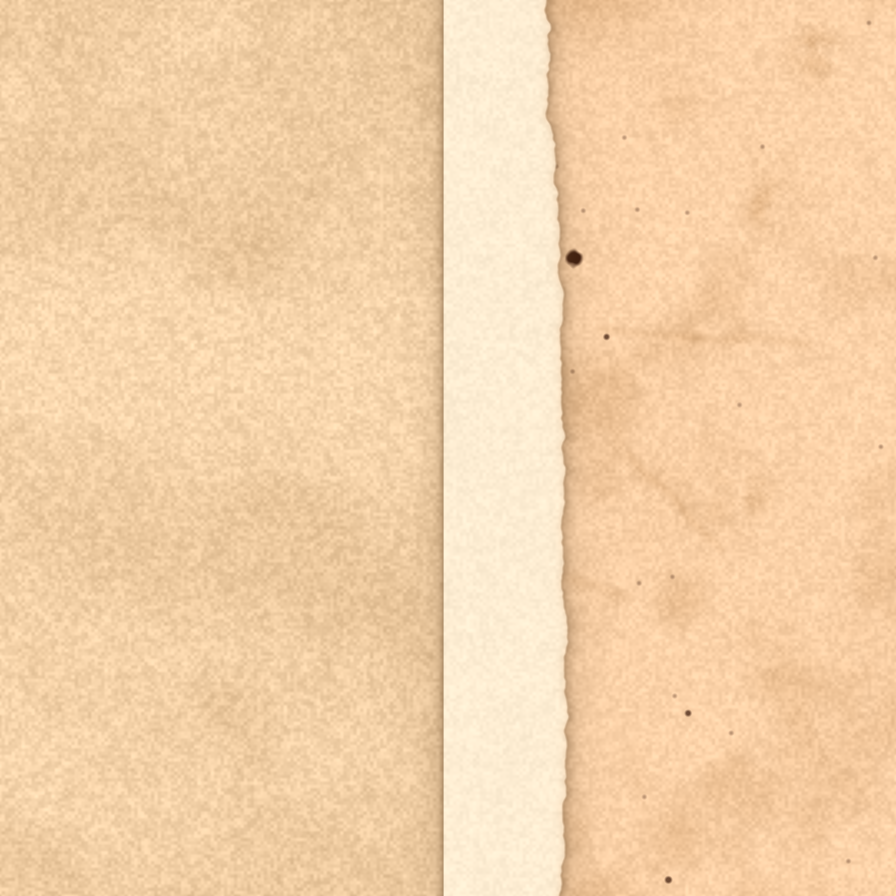
Reproduce this texture procedurally as a WebGL 1 fragment shader.

```glsl
precision highp float;
// Aged paper sheets: a pale strip with one straight and one torn edge between two tan panels.

uniform vec2 u_resolution;

const vec3 LEFT_LIGHT = vec3(0.985, 0.855, 0.695);
const vec3 LEFT_DARK = vec3(0.885, 0.740, 0.565);
const vec3 RIGHT_LIGHT = vec3(0.988, 0.825, 0.660);
const vec3 RIGHT_DARK = vec3(0.830, 0.640, 0.445);
const vec3 STRIP_COLOR = vec3(0.995, 0.930, 0.825);
const vec3 SHADOW_COLOR = vec3(0.46, 0.34, 0.21);
const vec3 SPECK_COLOR = vec3(0.24, 0.11, 0.05);
const float STRIP_LEFT = 0.495;
const float STRIP_RIGHT = 0.611;
const float GRAIN_SCALE = 270.0;
const float SPECK_CELLS = 15.0;

float hash(vec2 p) {
  vec3 q = fract(vec3(p.xyx) * 0.1031);
  q += dot(q, q.yzx + 33.33);
  return fract((q.x + q.y) * q.z);
}

float noise(vec2 p) {
  vec2 i = floor(p);
  vec2 f = fract(p);
  f = f * f * (3.0 - 2.0 * f);
  return mix(mix(hash(i), hash(i + vec2(1.0, 0.0)), f.x),
             mix(hash(i + vec2(0.0, 1.0)), hash(i + 1.0), f.x), f.y);
}

float fbm(vec2 p) {
  float sum = 0.0;
  float amp = 0.5;
  for (int i = 0; i < 5; i++) {
    sum += amp * noise(p);
    p = mat2(1.6, 1.2, -1.2, 1.6) * p + 17.3;
    amp *= 0.5;
  }
  return sum / 0.97;
}

// Soft elliptical patch
float blot(vec2 p, vec2 center, vec2 size) {
  vec2 d = (p - center) / size;
  return exp(-dot(d, d));
}

float disc(vec2 p, vec2 center, float radius, float aa) {
  return 1.0 - smoothstep(radius - aa, radius + aa, length(p - center));
}

float crease(vec2 p, vec2 a, vec2 b, float width) {
  vec2 ab = b - a;
  float t = clamp(dot(p - a, ab) / dot(ab, ab), 0.0, 1.0);
  float d = length(p - a - ab * t) / width;
  return exp(-d * d);
}

float tornEdge(float y) {
  float drift = 0.014 * (1.0 - smoothstep(0.74, 0.91, y))
              + 0.006 * (1.0 - smoothstep(0.35, 0.60, y))
              - 0.006 * (1.0 - smoothstep(0.0, 0.07, y));
  float fray = 0.006 * (noise(vec2(y * 24.0, 3.0)) - 0.5)
             + 0.005 * (noise(vec2(y * 70.0, 8.0)) - 0.5)
             + 0.002 * (noise(vec2(y * 180.0, 5.0)) - 0.5);
  return STRIP_RIGHT + drift + fray;
}

// Sparse random flecks, at most one per cell
float flecks(vec2 p, float aa) {
  vec2 cell = floor(p * SPECK_CELLS);
  vec2 jitter = vec2(hash(cell + 4.0), hash(cell + 19.0));
  vec2 center = (cell + 0.2 + 0.6 * jitter) / SPECK_CELLS;
  float present = step(0.86, hash(cell + 31.0));
  return present * disc(p, center, 0.0022, aa + 0.001);
}

vec3 leftPanel(vec2 p, float grain) {
  float stain = smoothstep(0.38, 0.72, fbm(p * 5.0 + 2.0)) * 0.42;
  stain += 0.22 * blot(p, vec2(0.34, 0.71), vec2(0.12, 0.06));
  stain += 0.16 * blot(p, vec2(0.30, 0.47), vec2(0.12, 0.06));
  stain += 0.18 * blot(p, vec2(0.20, 0.22), vec2(0.12, 0.08));
  stain += 0.14 * blot(p, vec2(0.40, 0.35), vec2(0.08, 0.10));
  stain += 0.14 * smoothstep(0.90, 1.05, p.y);
  return mix(LEFT_LIGHT, LEFT_DARK, clamp(stain + 0.12, 0.0, 1.0)) + grain * 0.15;
}

vec3 rightPanel(vec2 p, float grain, float aa) {
  float mottle = fbm(p * 9.0 + 41.0);
  float stain = smoothstep(0.46, 0.80, mottle) * 0.40;
  stain += 0.55 * blot(p, vec2(0.66, 1.02), vec2(0.09, 0.06));
  float patches = blot(p, vec2(0.91, 0.94), vec2(0.030, 0.025))
                + blot(p, vec2(0.855, 0.77), vec2(0.025, 0.020))
                + blot(p, vec2(0.83, 0.45), vec2(0.030, 0.025));
  stain += patches * 0.8 * smoothstep(0.3, 0.75, fbm(p * 32.0));
  vec2 bent = p + 0.012 * (vec2(noise(p * 20.0), noise(p * 20.0 + 9.0)) - 0.5);
  stain += 0.22 * crease(bent, vec2(0.67, 0.635), vec2(0.90, 0.612), 0.006);
  stain += 0.22 * crease(bent, vec2(0.70, 0.49), vec2(0.80, 0.385), 0.005);
  stain += 0.16 * crease(bent, vec2(0.63, 0.352), vec2(0.70, 0.335), 0.006);
  vec3 color = mix(RIGHT_LIGHT, RIGHT_DARK, clamp(stain, 0.0, 1.0)) + grain * 0.12;

  // Specks: one large, three small, then scattered faint ones
  vec2 wobble = p + 0.003 * (noise(p * 150.0) - 0.5);
  float specks = disc(wobble, vec2(0.641, 0.712), 0.0085, aa + 0.002);
  float small = disc(p, vec2(0.677, 0.624), 0.0030, aa + 0.001);
  small = max(small, disc(p, vec2(0.768, 0.204), 0.0032, aa + 0.001));
  small = max(small, disc(p, vec2(0.746, 0.018), 0.0036, aa + 0.001));
  specks = max(specks, max(small * 0.75, flecks(p, aa) * 0.35));
  return mix(color, SPECK_COLOR, specks);
}

void main() {
  vec2 p = gl_FragCoord.xy / u_resolution;
  float aa = 0.75 / min(u_resolution.x, u_resolution.y);
  float grain = 0.65 * noise(p * GRAIN_SCALE) + 0.35 * noise(p * GRAIN_SCALE * 0.5 + 70.0) - 0.5;
  float edge = tornEdge(p.y);

  // Panels with the shadows cast by the strip
  float leftGap = max(STRIP_LEFT - p.x, 0.0);
  float rightGap = max(p.x - edge, 0.0);
  float leftShade = 0.46 * exp(-leftGap / 0.0035) + 0.17 * exp(-leftGap / 0.020);
  float rightShade = 0.36 * exp(-rightGap / 0.006) + 0.16 * exp(-rightGap / 0.022);
  vec3 left = mix(leftPanel(p, grain), SHADOW_COLOR, leftShade);
  vec3 right = mix(rightPanel(p, grain, aa), SHADOW_COLOR, rightShade);

  // Pale strip with a faint warm rim along the tear
  vec3 strip = STRIP_COLOR + grain * 0.07 + 0.02 * (fbm(p * 12.0) - 0.5);
  strip -= vec3(0.03, 0.07, 0.09) * exp(-max(edge - p.x, 0.0) / 0.004);

  vec3 color = mix(left, strip, smoothstep(-aa, aa, p.x - STRIP_LEFT));
  color = mix(color, right, smoothstep(-aa - 0.001, aa + 0.001, p.x - edge));
  gl_FragColor = vec4(clamp(color, 0.0, 1.0), 1.0);
}
```
